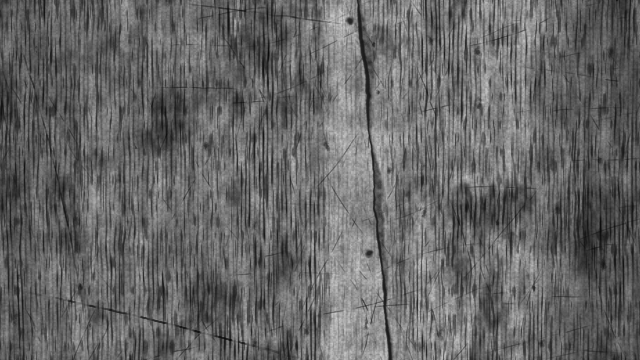
A WebGL 2 fragment shader for this texture:

```glsl
#version 300 es
precision highp float;
// Weathered grey wood: broken vertical fibres, fine scratches, stains and a split seam.
uniform vec2 u_resolution;
out vec4 fragColor;

const float LEFT_TONE = 0.49;
const float RIGHT_TONE = 0.56;
const float STRIP_TONE = 0.64;
const float FIBRE_PITCH = 0.0125;
const float FIBRE_DEPTH = 0.62;
const float STREAK_DEPTH = 0.26;
const float DASH_DEPTH = 0.42;
const float GRAIN_DEPTH = 0.19;
const float STAIN_DEPTH = 0.55;
const float SCRATCH_DEPTH = 0.40;
const int SCRATCHES = 230;
const float SPECK_CELL = 0.16;
const float NAIL_RADIUS = 0.011;

float hash(vec2 p) {
    vec3 q = fract(p.xyx * vec3(0.1031, 0.1030, 0.0973));
    q += dot(q, q.yzx + 33.33);
    return fract((q.x + q.y) * q.z);
}

float noise(vec2 p) {
    vec2 i = floor(p), f = fract(p);
    f = f * f * (3.0 - 2.0 * f);
    return mix(mix(hash(i), hash(i + vec2(1, 0)), f.x),
               mix(hash(i + vec2(0, 1)), hash(i + vec2(1, 1)), f.x), f.y);
}

float fbm(vec2 p) {
    float sum = 0.0, amp = 0.5;
    for (int i = 0; i < 5; i++) {
        sum += amp * noise(p);
        p = p * 2.03 + 17.3;
        amp *= 0.5;
    }
    return sum;
}

// Coverage of a thin, slightly bowed stroke that fades at its ends
float stroke(vec2 p, vec2 mid, float angle, float halfLen, float bow, float width, float px) {
    vec2 dir = vec2(cos(angle), sin(angle));
    vec2 q = vec2(dot(p - mid, dir), dot(p - mid, vec2(-dir.y, dir.x)));
    float off = abs(q.y + bow * q.x * q.x);
    float ends = 1.0 - smoothstep(0.4, 1.0, abs(q.x) / halfLen);
    return ends * (1.0 - smoothstep(width, width + px, off));
}

float scratches(vec2 p, float aspect, float px) {
    float light = 1.0;
    float broken = smoothstep(0.2, 0.65, noise(p * 55.0));
    vec2 wobbly = p + 0.004 * vec2(noise(p * 25.0), noise(p * 25.0 + 40.0));
    for (int i = 0; i < SCRATCHES; i++) {
        float id = float(i);
        vec2 mid = vec2(hash(vec2(id, 1.7)) * aspect, hash(vec2(id, 5.3)));
        float spin = hash(vec2(id, 9.1)) - 0.5;
        float angle = 1.57 + spin * 1.4;
        if (i % 4 == 0) {
            angle = 0.15 + spin * 0.6;
            mid.x = aspect * sqrt(mid.x / aspect);
        }
        if (i % 4 == 1) mid.x = 1.04 + (mid.x / aspect - 0.5) * 0.5;
        float size = hash(vec2(id, 13.9));
        float halfLen = 0.03 + 0.2 * size * size;
        float bow = (hash(vec2(id, 21.3)) - 0.5) * 1.6;
        float depth = SCRATCH_DEPTH * (0.25 + 0.75 * hash(vec2(id, 27.7)));
        light *= 1.0 - depth * broken * stroke(wobbly, mid, angle, halfLen, bow, 0.0004, px);
    }
    // Three long gouges
    float rough = 0.2 + 0.7 * broken;
    light *= 1.0 - 0.75 * rough * stroke(wobbly, vec2(0.46, 0.105), -0.24, 0.44, 0.05, 0.0014, px);
    light *= 1.0 - 0.55 * rough * stroke(wobbly, vec2(0.15, 0.56), -1.33, 0.45, 0.12, 0.0008, px);
    light *= 1.0 - 0.55 * rough * stroke(wobbly, vec2(0.73, 0.965), -0.13, 0.26, 0.0, 0.0008, px);
    return light;
}

// Scattered ragged dents, taller than wide
float specks(vec2 p) {
    vec2 cell = floor(p / SPECK_CELL);
    vec2 jitter = 0.25 + 0.5 * vec2(hash(cell + 3.1), hash(cell + 7.7));
    vec2 q = (p - (cell + jitter) * SPECK_CELL) * vec2(1.0, 0.5);
    float radius = 0.002 + 0.008 * hash(cell + 11.9);
    float d = length(q) + 0.016 * (fbm(p * 70.0) - 0.45);
    return step(0.5, hash(cell + 19.3)) * (1.0 - smoothstep(0.0, radius * 1.5, d));
}

float nail(vec2 p, vec2 centre) {
    float d = length(p - centre) + 0.004 * (noise(p * 120.0) - 0.5);
    return 0.75 * (1.0 - smoothstep(NAIL_RADIUS * 0.4, NAIL_RADIUS * 1.4, d));
}

void main() {
    vec2 p = gl_FragCoord.xy / u_resolution.y;
    float px = 1.0 / u_resolution.y;
    float aspect = u_resolution.x / u_resolution.y;

    // Seam path, pale strip beside it and the tone of each board
    float ragged = 0.006 * (fbm(p * vec2(20.0, 45.0)) - 0.5);
    float seamX = 0.995 + 0.085 * (1.0 - p.y) + 0.022 * (fbm(vec2(p.y * 9.0, 4.0)) - 0.5);
    float d = p.x - seamX + ragged;
    float stripEdge = 0.915 + 0.05 * (fbm(p * vec2(9.0, 4.0)) - 0.5);
    float strip = smoothstep(stripEdge - 0.03, stripEdge + 0.025, p.x) * (1.0 - smoothstep(0.0, 0.09, d));
    float tone = mix(LEFT_TONE, RIGHT_TONE, smoothstep(0.75, 0.95, p.x));
    tone = mix(tone, STRIP_TONE, strip);
    tone *= 1.0 - 0.33 * smoothstep(1.42, 1.66, p.x + 0.3 * (fbm(p * 4.0) - 0.5));
    tone *= 1.0 - 0.16 * smoothstep(0.30, 0.0, p.x);

    // Fibres: jittered lines that break up along their length
    float bend = 0.012 * noise(p * vec2(4.0, 2.0)) + 0.005 * noise(p * vec2(35.0, 16.0));
    float x = p.x + bend;
    float id = floor(x / FIBRE_PITCH);
    float f = fract(x / FIBRE_PITCH) - 0.5 + 0.3 * (hash(vec2(id, 2.0)) - 0.5);
    float strength = noise(vec2(id * 7.0, p.y * 22.0 + id * 3.7)) * (0.35 + 1.1 * noise(vec2(x * 16.0, p.y * 5.0)));
    float fade = 1.0 - 0.65 * strip;
    tone *= 1.0 - FIBRE_DEPTH * fade * strength * exp(-22.0 * f * f);
    float streak = noise(vec2(x * 130.0, p.y * 16.0)) + noise(vec2(x * 45.0, p.y * 4.0)) - 1.0;
    tone *= 1.0 + STREAK_DEPTH * fade * streak;
    float dash = smoothstep(0.62, 0.9, noise(vec2(x * 210.0, p.y * 26.0)));
    tone *= 1.0 - DASH_DEPTH * fade * dash;

    // Stains, mottling and grit
    float stain = smoothstep(0.50, 0.76, fbm(p * vec2(11.0, 7.0) + 31.0));
    tone *= 1.0 - STAIN_DEPTH * stain * fade * (0.3 + 0.7 * noise(vec2(x * 110.0, p.y * 40.0)));
    tone *= 1.0 + 0.5 * (fbm(p * 18.0 + 9.0) - 0.49);
    tone *= 1.0 + GRAIN_DEPTH * (noise(p * 140.0) + noise(p * 260.0) - 1.0);

    tone *= scratches(p, aspect, px);
    tone *= 1.0 - 0.6 * specks(p);
    tone *= (1.0 - nail(p, vec2(0.972, 0.942))) * (1.0 - nail(p, vec2(1.025, 0.296)));

    // Split: pale chips, gritty groove and a broken black edge
    float chip = smoothstep(0.45, 0.55, fbm(p * vec2(22.0, 9.0) + 5.0)) * smoothstep(0.16, 0.04, abs(p.y - 0.6));
    tone = mix(tone, 0.68, 0.8 * chip * smoothstep(0.006, 0.012, d) * smoothstep(0.05, 0.035, d));
    float width = 0.007 + 0.024 * noise(vec2(p.y * 7.0, 8.0)) * smoothstep(0.0, 0.12, abs(p.y - 0.6));
    float groove = smoothstep(-px, px, d) * (1.0 - smoothstep(width - 0.006, width + 0.005, d));
    tone = mix(tone, 0.06 + 0.45 * fbm(p * 75.0), 0.85 * groove);
    float edge = 0.001 + 0.005 * noise(vec2(p.y * 16.0, 2.0));
    tone = mix(tone, 0.08, 0.85 * (1.0 - smoothstep(edge - px, edge + px, abs(d - 0.002))));
    fragColor = vec4(vec3(clamp(tone, 0.0, 1.0)), 1.0);
}
```
